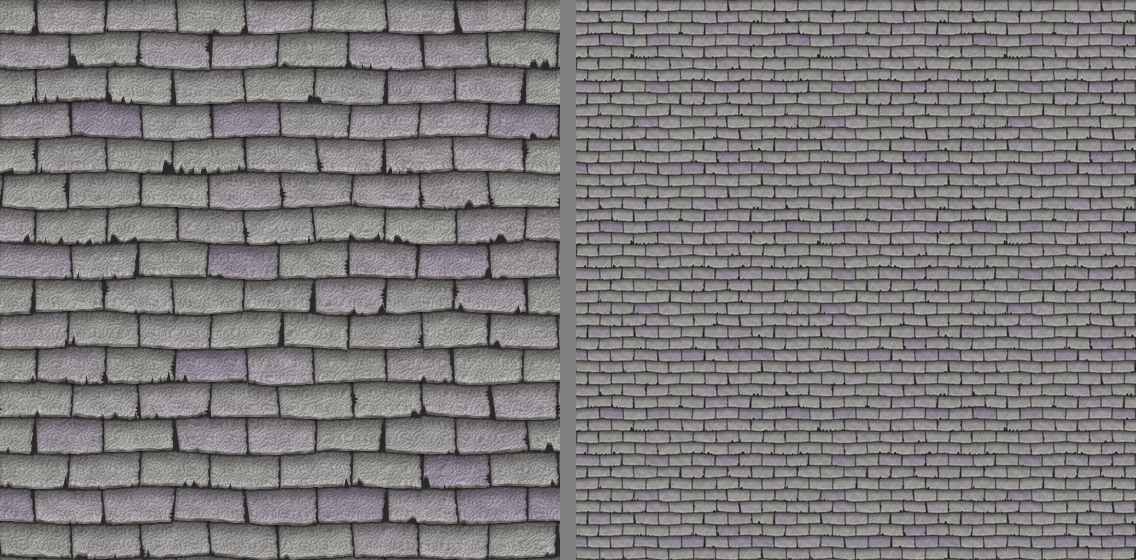
Left, the tile; right, the same tile 3 across and 3 down.
Give the GLSL for this texture, as a three.js fragment shader.

```glsl
// Weathered grey and mauve roof shingles in staggered rows, with chipped lower edges.
varying vec2 vUv;

const float TAU = 6.2831853;
const vec2 GRID = vec2(8.0, 16.0);

float hash(vec2 p) {
  return fract(sin(dot(p, vec2(127.1, 311.7))) * 43758.5453);
}

// One random value per shingle, wrapping with the grid
float shingleHash(vec2 id, float seed) {
  return hash(mod(id, GRID) + seed);
}

// Jagged line noise along a row, wrapping across the canvas
float jag(float x, float density, float row, float seed) {
  float t = x * density, i = floor(t), n = GRID.x * density;
  row = mod(row, GRID.y);
  return mix(hash(vec2(mod(i, n), row) + seed),
             hash(vec2(mod(i + 1.0, n), row) + seed), fract(t));
}

// Wrapping cellular noise: distance to the nearest point
float cellular(vec2 p, float period) {
  vec2 cell = floor(p), f = p - cell;
  float nearest = 2.0;
  for (int j = -1; j <= 1; j++)
    for (int i = -1; i <= 1; i++) {
      vec2 o = vec2(float(i), float(j));
      vec2 c = mod(cell + o, period);
      vec2 d = o + vec2(hash(c + 0.13), hash(c + 7.71)) - f;
      nearest = min(nearest, dot(d, d));
    }
  return sqrt(nearest);
}

// Signed distance to the nearest leaning joint, and its index
vec2 joint(float x, float row, float h) {
  float s = x + 0.5 * mod(row, 2.0), k = floor(s + 0.5);
  vec2 id = vec2(k, row);
  float shift = (shingleHash(id, 0.31) - 0.5) * 0.08;
  float lean = (shingleHash(id, 0.57) - 0.5) * 0.1 * (h - 0.5);
  return vec2(s - k - shift - lean, k);
}

// Height of the lower edge of a row, stepping from shingle to shingle
float lowerEdge(float x, float row) {
  vec2 j = joint(x, row, 0.0);
  vec2 id = vec2(j.y - step(j.x, 0.0), row);
  float u = x + 0.5 * mod(row, 2.0) - id.x - 0.5;
  float wave = sin(TAU * x * 0.375 + TAU * hash(vec2(mod(row, GRID.y), 3.7)));
  return 0.05 + 0.045 * wave + (shingleHash(id, 0.83) - 0.5) * 0.04
    + u * (shingleHash(id, 0.19) - 0.5) * 0.1
    + 0.08 * u * u + 0.025 * (jag(x, 16.0, row, 0.41) - 0.5);
}

void main() {
  vec2 p = vUv * GRID;

  // Row, height above its lower edge and depth below the row that overlaps it
  float row = floor(p.y + 0.5);
  row -= step(p.y, row + lowerEdge(p.x, row));
  float h = p.y - row - lowerEdge(p.x, row);
  float depth = row + 1.0 + lowerEdge(p.x, row + 1.0) - p.y;

  vec2 j = joint(p.x, row, h);
  vec2 id = vec2(j.y - step(j.x, 0.0), row);
  vec2 jointId = vec2(j.y, row);

  // Thin ragged joint, some tapering or torn on one side
  float rough = shingleHash(jointId, 0.67);
  float ragged = sin(h * 17.0 + rough * 40.0) + 0.6 * sin(h * 39.0 + rough * 90.0);
  float taper = pow(rough, 6.0) * 0.04 * mix(h, 1.0 - h, step(0.9, rough));
  float side = step(0.0, j.x * (shingleHash(jointId, 0.37) - 0.5));
  float tear = step(0.75, shingleHash(jointId, 0.23)) * side * 0.05
    * max(0.0, 1.0 - abs(h - 0.1 - 0.6 * rough) * 4.5) * (0.8 + 0.4 * sin(h * 60.0));
  float gap = abs(j.x + 0.004 * ragged) - (0.014 + 0.003 * ragged + taper + tear);

  // Sparse sharp nicks in the lower edge, denser next to joints
  float worn = jag(p.x, 2.0, row, 0.77) + 0.3 * smoothstep(0.2, 0.0, abs(j.x));
  float spike = smoothstep(0.6, 1.0, jag(p.x, 17.0, row, 0.29));
  float nick = smoothstep(0.5, 1.1, worn)
    * (0.3 * spike + 0.07 * jag(p.x, 31.0, row, 0.91));
  float rim = h - nick;

  // Slate colour varies gently between green grey, warm grey and mauve
  float tint = shingleHash(id, 0.47);
  vec3 color = mix(vec3(0.56, 0.562, 0.548), vec3(0.567, 0.55, 0.567),
                   smoothstep(0.2, 0.6, tint));
  color = mix(color, vec3(0.535, 0.505, 0.555), smoothstep(0.75, 0.95, tint));
  color *= 0.99 + 0.05 * shingleHash(id, 0.11);

  // Broad stains and fine leathery grain lit from the upper left
  float stain = sin(TAU * (vUv.x * 13.0 + vUv.y * 5.0) + 2.0 * sin(TAU * vUv.y * 11.0))
    + sin(TAU * (vUv.x * 7.0 - vUv.y * 17.0) + 2.0 * sin(TAU * vUv.x * 19.0));
  vec2 g = vUv * 190.0;
  g += 0.6 * sin(TAU * vUv.yx * vec2(37.0, 29.0));
  float grain = cellular(g + vec2(-0.3, 0.35), 190.0) - cellular(g, 190.0);
  color *= 1.0 + 0.025 * stain + 0.38 * grain;

  // Soft shadow from the row above, pale band over the thin brown lip
  color *= mix(0.62, 1.02, smoothstep(0.0, 0.5, depth));
  color *= mix(0.85, 1.0, smoothstep(0.0, 0.06, gap));
  color *= 1.0 + 0.1 * smoothstep(0.3, 0.1, rim);
  vec3 lip = vec3(0.42, 0.39, 0.375) * (0.75 + 0.5 * jag(p.x, 11.0, row, 0.53));
  float lipTop = 0.045 + 0.05 * jag(p.x, 7.0, row, 0.61);
  color = mix(lip, color, smoothstep(lipTop - 0.03, lipTop + 0.02, rim));

  // Dark gaps, torn nicks and the contact line under each row
  float solid = smoothstep(-0.012, 0.012, gap) * smoothstep(-0.02, 0.02, rim);
  color = mix(vec3(0.17, 0.155, 0.16), color, solid);
  color *= mix(0.5, 1.0, smoothstep(0.0, 0.09, depth));
  gl_FragColor = vec4(color, 1.0);
}
```
